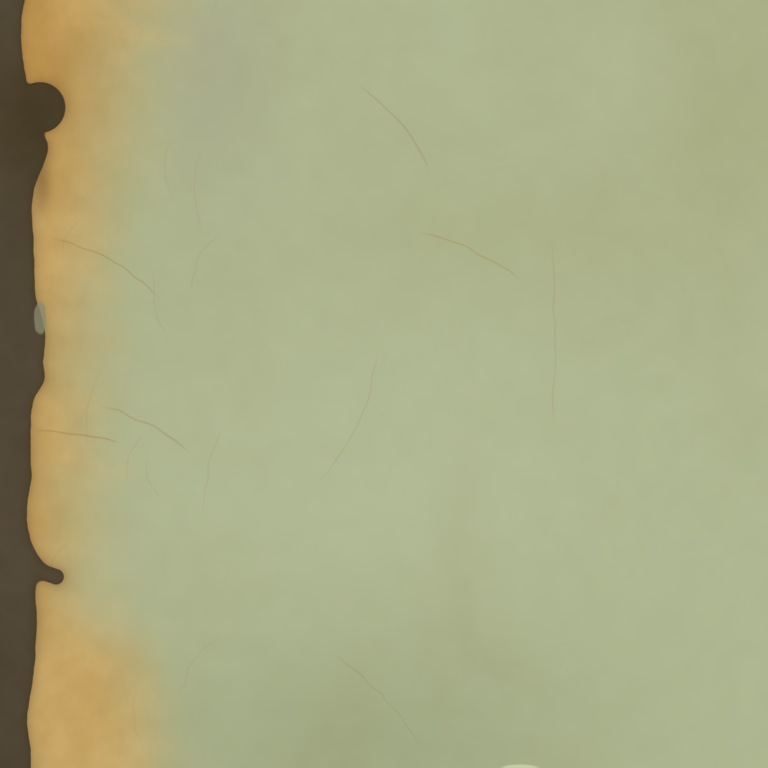
A Shadertoy shader for this background:

```glsl
const vec3 SAGE = vec3(0.686, 0.717, 0.570);
const vec3 KHAKI = vec3(0.655, 0.660, 0.490);
const vec3 PALE = vec3(0.705, 0.740, 0.600);
const vec3 MIST = vec3(0.660, 0.665, 0.545);
const vec3 TAN = vec3(0.780, 0.655, 0.410);
const vec3 AMBER = vec3(0.735, 0.560, 0.290);
const vec3 BURNT = vec3(0.440, 0.320, 0.170);
const vec3 DARK = vec3(0.320, 0.280, 0.212);
const vec3 SOOT = vec3(0.255, 0.210, 0.120);
const float EDGE_X = 0.041;
const float CRACK_WIDTH = 0.0013;
const float GRAIN = 0.016;
const int CREASES = 14;

float hash(vec2 p) {
    vec3 q = fract(p.xyx * vec3(0.1031, 0.1030, 0.0973));
    q += dot(q, q.yzx + 33.33);
    return fract((q.x + q.y) * q.z);
}

float noise(vec2 p) {
    vec2 i = floor(p), f = fract(p);
    f = f * f * (3.0 - 2.0 * f);
    return mix(mix(hash(i), hash(i + vec2(1, 0)), f.x),
               mix(hash(i + vec2(0, 1)), hash(i + vec2(1, 1)), f.x), f.y);
}

float fbm(vec2 p) {
    float sum = 0.0, amp = 0.5;
    for (int i = 0; i < 5; i++) {
        sum += amp * noise(p);
        p = mat2(1.6, 1.2, -1.2, 1.6) * p + 7.3;
        amp *= 0.5;
    }
    return sum;
}

float bump(float y, float centre, float width) {
    float t = (y - centre) / width;
    return exp(-t * t);
}

float glow(vec2 p, vec2 centre, vec2 size) {
    vec2 q = (p - centre) / size;
    return exp(-dot(q, q));
}

float smoothMin(float a, float b, float k) {
    float h = max(k - abs(a - b), 0.0) / k;
    return min(a, b) - h * h * k * 0.25;
}

float capsule(vec2 p, vec2 a, vec2 b, float radius) {
    vec2 ab = b - a;
    float t = clamp(dot(p - a, ab) / dot(ab, ab), 0.0, 1.0);
    return length(p - a - ab * t) - radius;
}

// Curved hairline from a to b, fading at both ends
float crack(vec2 p, vec2 a, vec2 b, float bend) {
    vec2 ab = b - a, dir = normalize(ab);
    float t = dot(p - a, ab) / dot(ab, ab);
    float arch = 4.0 * t * (1.0 - t);
    float off = dot(p - a, vec2(-dir.y, dir.x)) - bend * arch;
    off += 0.006 * (noise(p * 45.0) - 0.5);
    float width = max(CRACK_WIDTH, 0.7 / iResolution.y);
    return exp(-off * off / (width * width)) * smoothstep(0.0, 0.6, arch);
}

// Signed distance to the torn left border, negative on the dark side
float tornEdge(vec2 p) {
    float y = p.y;
    float x = EDGE_X - 0.013 * bump(y, 0.955, 0.070) + 0.021 * bump(y, 0.805, 0.038)
            + 0.004 * bump(y, 0.660, 0.060) + 0.019 * bump(y, 0.555, 0.045)
            + 0.011 * bump(y, 0.505, 0.020) - 0.006 * bump(y, 0.335, 0.035)
            + 0.012 * bump(y, 0.265, 0.022) + 0.007 * bump(y, 0.180, 0.060)
            - 0.006 * bump(y, 0.060, 0.035);
    x += 0.005 * (fbm(vec2(y * 32.0, 3.0)) - 0.5);
    float d = smoothMin(p.x - x, length(p - vec2(0.052, 0.860)) - 0.033, 0.007);
    return smoothMin(d, capsule(p, vec2(0.035, 0.262), vec2(0.073, 0.249), 0.010), 0.012);
}

void mainImage(out vec4 fragColor, in vec2 fragCoord) {
    vec2 p = fragCoord / iResolution.xy;
    float aa = 1.0 / iResolution.y;
    vec2 warp = vec2(fbm(p * 4.0), fbm(p * 4.0 + 19.0)) - 0.5;
    float cloud = fbm(p * 5.0 + warp * 3.0) - 0.5;
    float fine = fbm(p * 38.0) - 0.5;

    // Green paper with broad tonal patches
    vec3 col = mix(SAGE, KHAKI, clamp(0.12 + cloud * 0.9, 0.0, 1.0));
    col = mix(col, KHAKI, 0.55 * glow(p, vec2(0.96, 0.86), vec2(0.20, 0.25)));
    col = mix(col, KHAKI, 0.35 * glow(p, vec2(0.62, 0.70), vec2(0.22, 0.08)));
    col = mix(col, PALE, 0.50 * glow(p, vec2(0.52, 0.40), vec2(0.25, 0.18)));
    col = mix(col, PALE, 0.45 * glow(p, vec2(0.80, 0.92), vec2(0.07, 0.09)));
    col -= 0.055 * glow(p, vec2(0.47, 0.02), vec2(0.32, 0.16));
    col = mix(col, MIST, 0.75 * glow(p, vec2(0.28, 0.91), vec2(0.07, 0.16)));

    // Warm stain spreading from the border
    float reach = mix(0.21, 0.29, smoothstep(0.12, 0.50, abs(p.y - 0.42)));
    float stain = 1.0 - smoothstep(0.045, reach, p.x + cloud * 0.13 + warp.x * 0.07);
    stain *= 1.0 - 0.55 * glow(p, vec2(0.135, 0.24), vec2(0.055, 0.07));
    stain *= 1.0 - 0.45 * glow(p, vec2(0.160, 0.43), vec2(0.060, 0.08));
    float ember = 0.30 + cloud * 1.5 + 0.50 * glow(p, vec2(0.08, 0.93), vec2(0.08, 0.12))
                + 0.40 * glow(p, vec2(0.12, 0.09), vec2(0.09, 0.10))
                - 0.30 * glow(p, vec2(0.12, 0.64), vec2(0.08, 0.08));
    col = mix(col, mix(TAN, AMBER, clamp(ember, 0.0, 1.0)), stain);
    col += fine * (GRAIN + 0.05 * stain);

    // Long cracks, then short scattered creases
    float lines = crack(p, vec2(0.46, 0.89), vec2(0.56, 0.77), 0.015);
    lines += crack(p, vec2(0.54, 0.70), vec2(0.68, 0.63), 0.012);
    lines += 0.6 * crack(p, vec2(0.72, 0.69), vec2(0.72, 0.44), 0.003);
    lines += 0.6 * crack(p, vec2(0.49, 0.55), vec2(0.41, 0.37), 0.020);
    lines += 0.7 * crack(p, vec2(0.43, 0.15), vec2(0.55, 0.02), 0.012);
    lines += 1.3 * crack(p, vec2(0.06, 0.69), vec2(0.21, 0.61), 0.015);
    lines += 1.5 * crack(p, vec2(0.04, 0.442), vec2(0.16, 0.425), 0.002);
    lines += 1.2 * crack(p, vec2(0.13, 0.47), vec2(0.25, 0.41), 0.008);
    for (int i = 0; i < CREASES; i++) {
        float id = float(i);
        vec2 a = vec2(0.06 + 0.22 * hash(vec2(id, 1.0)), hash(vec2(id, 2.0)));
        vec2 span = vec2(0.09 * hash(vec2(id, 3.0)) - 0.03, 0.05 + 0.08 * hash(vec2(id, 4.0)));
        lines += 0.4 * crack(p, a, a + span, 0.01);
    }
    col = mix(col, AMBER * 0.85, 0.24 * min(lines, 1.6));

    // Scorched rim and dark backing
    float d = tornEdge(p);
    col = mix(col, BURNT, 0.35 * exp(-max(d, 0.0) * 130.0));
    col = mix(col, BURNT, 0.45 * glow(p, vec2(0.055, 0.76), vec2(0.012, 0.035)));
    vec3 backing = mix(DARK, SOOT, 0.75 * glow(p, vec2(0.045, 0.845), vec2(0.06, 0.08)));
    backing += 0.035 * cloud + 0.025 * fine;
    backing = mix(backing, SOOT, 0.55 * exp(min(d, 0.0) * 220.0));
    col = mix(backing, col, smoothstep(-aa, aa, d));

    // Pale chip on the border and sliver on the lower rim
    float chip = length((p - vec2(0.053, 0.583)) / vec2(0.008, 0.021)) + fine;
    col = mix(col, MIST * 0.82, 0.75 * (1.0 - smoothstep(0.75, 1.05, chip)));
    float sliver = length((p - vec2(0.677, 0.0)) / vec2(0.026, 0.005));
    col = mix(col, PALE * 1.08, 1.0 - smoothstep(0.7, 1.1, sliver));

    fragColor = vec4(clamp(col, 0.0, 1.0), 1.0);
}
```
